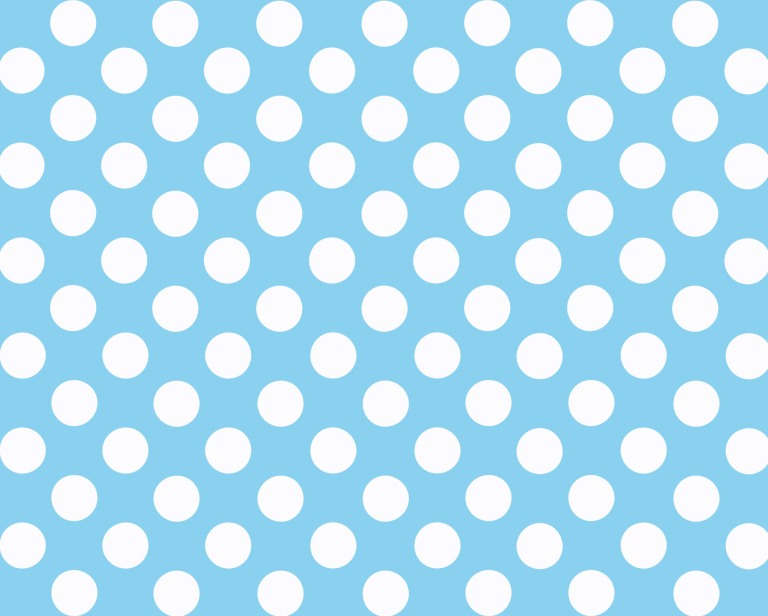
Give the GLSL for this pattern, as a Shadertoy shader.

```glsl
// White polka dots in staggered rows on sky blue, with slight hand-placed drift.

const vec3 SKY_BLUE = vec3(0.54, 0.82, 0.94);
const vec3 DOT_WHITE = vec3(0.99, 0.99, 1.0);

// Lengths are fractions of the canvas height.
const vec2 SPACING = vec2(0.0842, 0.0771);   // half column, row
const float DOT_RADIUS = 0.0374;
const float TAU = 6.2831853;

float hash(float n) {
    return fract(sin(n * 127.1) * 43758.5453);
}

// Drift shared by a whole column, plus a small step below the middle row.
vec2 dotDrift(vec2 cell) {
    float sway = 0.0015 * cos(TAU * (cell.x - 0.3) / 7.0) - 0.0007;
    float lowerShift = 0.002 * step(0.5, cell.y);
    float drop = 0.0011 * step(0.65, hash(cell.x + 20.0));
    return vec2(sway + lowerShift, drop);
}

// Signed distance to a disc with a barely uneven outline.
float dotDistance(vec2 p, float radius, float phase) {
    float wobble = 0.0002 * sin(3.0 * atan(p.y, p.x + 1e-6) + phase);
    return length(p) - radius - wobble;
}

// Distance to the closest dot; every other row moves by half a period.
float staggeredDots(vec2 p, vec2 spacing, float radius) {
    float nearest = 1.0;
    float middleRow = floor(p.y / spacing.y + 0.5);
    for (int i = -1; i <= 1; i++) {
        float row = middleRow + float(i);
        float parity = mod(row, 2.0);
        float column = 2.0 * floor((p.x / spacing.x - parity) * 0.5 + 0.5) + parity;
        vec2 cell = vec2(column, row);
        vec2 center = cell * spacing + dotDrift(cell);
        float phase = TAU * hash(column + 31.0);
        nearest = min(nearest, dotDistance(p - center, radius, phase));
    }
    return nearest;
}

void mainImage(out vec4 fragColor, in vec2 fragCoord) {
    // Centered coordinates, y pointing down.
    vec2 p = (fragCoord - 0.5 * iResolution.xy) / iResolution.y;
    p.y = -p.y;

    float edge = 0.75 / iResolution.y;
    float d = staggeredDots(p, SPACING, DOT_RADIUS);
    float coverage = 1.0 - smoothstep(-edge, edge, d);

    fragColor = vec4(mix(SKY_BLUE, DOT_WHITE, coverage), 1.0);
}
```
